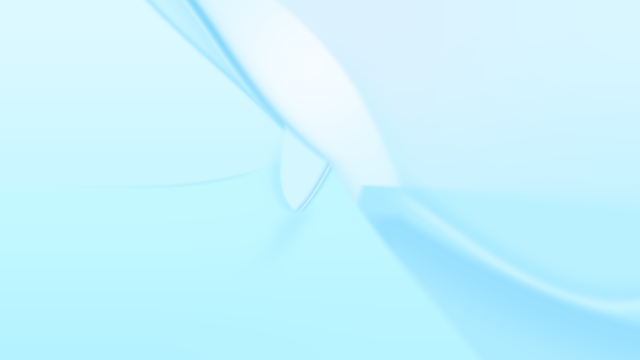
A Shadertoy shader for this background:

```glsl
const vec3 MIST = vec3(0.86, 0.975, 1.0);
const vec3 AQUA = vec3(0.74, 0.965, 1.0);
const vec3 PEARL = vec3(0.96, 0.985, 1.0);
const vec3 LILAC = vec3(0.86, 0.94, 0.995);
const vec3 VEIL = vec3(0.73, 0.945, 1.0);
const vec3 AZURE = vec3(0.62, 0.895, 1.0);
const vec3 DEEP = vec3(0.46, 0.82, 0.98);

// Cubic through four values evenly spaced over s = 0..1
float cubicThrough(float s, vec4 v) {
    float u = 3.0 * clamp(s, 0.0, 1.0);
    float a = u - 1.0, b = u - 2.0, c = u - 3.0;
    return dot(v, vec4(-a * b * c / 6.0, u * b * c / 2.0, -u * a * c / 2.0, u * a * b / 6.0));
}

float span(float lo, float hi, float v) {
    return (v - lo) / (hi - lo);
}

float side(float d, float soft) {
    return smoothstep(-soft, soft, d);
}

float glow(float d, float width) {
    return exp(-d * d / (width * width));
}

// The long diagonal crease, as x for a given height
float creaseX(float y) {
    float upper = cubicThrough(span(1.0, 0.55, y), vec4(0.532, 0.637, 0.752, 0.913));
    float lower = cubicThrough(span(0.55, 0.0, y), vec4(0.913, 1.037, 1.185, 1.335));
    return y > 0.55 ? upper : lower;
}

vec3 leftSheet(vec2 p) {
    float seam = p.y - cubicThrough(p.x / 0.78, vec4(0.472, 0.48, 0.487, 0.55));
    vec3 above = mix(vec3(0.79, 0.965, 1.0), MIST, smoothstep(0.45, 0.95, p.y));
    vec3 below = mix(vec3(0.71, 0.95, 1.0), vec3(0.77, 0.972, 1.0), smoothstep(0.0, 0.45, p.y));
    below = mix(below, AQUA, 0.4 * smoothstep(0.4, 1.1, p.x));
    vec3 col = mix(below, above, side(seam, 0.012));
    float reach = smoothstep(0.1, 0.6, p.x) * (1.0 - smoothstep(0.62, 0.78, p.x));
    return mix(col, AZURE, 0.35 * reach * glow(seam, 0.005));
}

// Translucent ribbon between the outer edge and the crease
vec3 addRibbon(vec3 col, vec2 p, float crease) {
    float edge = p.x - cubicThrough(span(1.0, 0.634, p.y), vec4(0.405, 0.53, 0.665, 0.79));
    float height = smoothstep(0.61, 0.66, p.y);
    float inside = side(edge, 0.006) * height;
    col = mix(col, vec3(0.78, 0.95, 1.0), 0.75 * inside);
    col = mix(col, AZURE, 0.6 * height * glow(edge - 0.008, 0.012));
    return mix(col, AZURE, 0.5 * inside * glow(crease, 0.06));
}

// Rounded opening under the crease, with its slanted stem
vec3 addLoop(vec3 col, vec2 p) {
    float rim = p.x - cubicThrough(span(0.63, 0.41, p.y), vec4(0.792, 0.783, 0.784, 0.822));
    float stem = p.x - cubicThrough(span(0.41, 0.65, p.y), vec4(0.828, 0.888, 0.932, 0.982));
    float height = smoothstep(0.405, 0.425, p.y);
    float opening = side(rim, 0.006) * side(-stem, 0.005) * height;
    float rimShade = glow(rim + 0.01, 0.022) * height * (1.0 - smoothstep(0.5, 0.64, p.y));
    col = mix(col, AZURE, 0.4 * rimShade * (1.0 - opening));
    col = mix(col, vec3(0.83, 0.97, 1.0), opening);
    float tail = p.x - mix(0.70, 0.84, span(0.2, 0.42, p.y));
    col = mix(col, AZURE, 0.4 * glow(tail, 0.04) * smoothstep(0.2, 0.39, p.y)
        * (1.0 - smoothstep(0.39, 0.45, p.y)));
    float stroke = height * (1.0 - smoothstep(0.53, 0.6, p.y));
    col = mix(col, DEEP, 0.65 * stroke * glow(stem, 0.011));
    return mix(col, PEARL, 0.65 * stroke * glow(stem - 0.001, 0.004));
}

vec3 rightSheet(vec2 p, float crease) {
    // Open sky behind the petal
    vec3 col = mix(vec3(0.78, 0.95, 1.0), vec3(0.85, 0.965, 1.0), smoothstep(0.4, 0.95, p.y));
    col = mix(col, LILAC, 0.8 * glow(length(p - vec2(1.0, 0.95)), 0.4));

    // Pale petal, brightest near its upper shoulder
    float petalEdge = p.x - cubicThrough(span(1.0, 0.49, p.y), vec4(0.764, 0.935, 1.038, 1.111));
    vec3 petal = mix(vec3(0.84, 0.96, 1.0), PEARL, glow(length(p - vec2(0.87, 0.82)), 0.3));
    petal = mix(petal, AZURE, 0.35 * glow(crease, 0.035));
    col = mix(col, VEIL, 0.3 * glow(petalEdge - 0.01, 0.05) * (1.0 - smoothstep(0.65, 0.95, p.y)));
    col = mix(col, petal, side(-petalEdge, 0.016));

    // Veil hanging from a nearly level fold
    float fold = 0.486 - 0.06 * (p.x - 1.0) - p.y;
    float veil = side(fold, 0.004 + 0.06 * max(p.x - 1.0, 0.0)) * smoothstep(0.995, 1.02, p.x + 0.25 * fold);
    col = mix(col, VEIL, veil);
    col = mix(col, AZURE, 0.55 * veil * glow(length(p - vec2(1.03, 0.42)), 0.13));

    // Two flowing folds sweeping to the lower right
    float s = span(1.111, 1.778, p.x);
    float silk = cubicThrough(s, vec4(0.47, 0.315, 0.195, 0.167)) - p.y;
    float band = cubicThrough(s, vec4(0.40, 0.27, 0.17, 0.10)) - p.y;
    float start = smoothstep(1.06, 1.2, p.x);
    col = mix(col, AZURE, 0.5 * start * glow(silk + 0.015, 0.035));
    col = mix(col, vec3(0.70, 0.93, 1.0), start * side(silk, 0.012));
    col = mix(col, MIST, 0.5 * start * glow(silk - 0.015, 0.018));
    vec3 flow = mix(vec3(0.60, 0.88, 1.0), vec3(0.68, 0.92, 1.0), smoothstep(0.02, 0.2, band));
    return mix(col, flow, side(band, 0.022) * smoothstep(0.98, 1.08, p.x));
}

void mainImage(out vec4 fragColor, in vec2 fragCoord) {
    vec2 p = fragCoord / iResolution.y;
    p.x *= 1.7778 * iResolution.y / iResolution.x;
    float crease = p.x - creaseX(p.y);

    vec3 left = addLoop(addRibbon(leftSheet(p), p, crease), p);
    float soft = mix(0.022, 0.006, smoothstep(0.2, 0.55, p.y));
    vec3 col = mix(left, rightSheet(p, crease), side(crease, soft));

    // Bright blue core along the upper crease
    float core = smoothstep(0.53, 0.95, p.y);
    col = mix(col, DEEP, (0.25 + 0.5 * core) * smoothstep(0.5, 0.58, p.y) * glow(crease, 0.014));
    col = mix(col, MIST, 0.45 * core * glow(crease + 0.022, 0.006));
    fragColor = vec4(col, 1.0);
}
```
